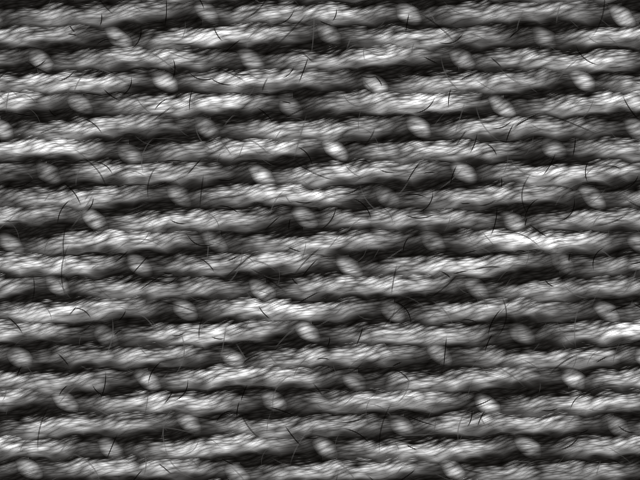
Give the GLSL for this texture, as a Shadertoy shader.

```glsl
vec2 hash2(vec2 p) {
    vec3 q = fract(p.xyx * vec3(0.1031, 0.1030, 0.0973));
    q += dot(q, q.yzx + 33.33);
    return fract((q.xx + q.yz) * q.zy);
}

// Cellular noise: distance to the nearest scattered point
float cells(vec2 p) {
    vec2 base = floor(p);
    float nearest = 2.0;
    for (int j = -1; j <= 1; j++)
        for (int i = -1; i <= 1; i++) {
            vec2 cell = base + vec2(i, j);
            vec2 toPoint = cell + hash2(cell) - p;
            nearest = min(nearest, dot(toPoint, toPoint));
        }
    return sqrt(nearest);
}

// Brightness of one row of yarn: long floats parted by small tilted knots
float yarn(vec2 q, float row, float fuzz) {
    float x = q.x / 9.2 - 0.139 - 0.391 * row;
    float s = fract(x);
    vec2 vary = hash2(vec2(floor(x), row) + 40.0);
    float knotId = round(x);
    float wave = 0.09 * sin(q.x * 0.45 + row * 2.4) + 0.05 * sin(q.x * 1.1 - row * 4.1);
    float y = q.y - row - 0.5 - wave;

    // Float, thinning and darkening towards its ends
    float inside = smoothstep(0.04, 0.22, s) * (1.0 - smoothstep(0.72, 0.97, s));
    float glow = smoothstep(0.05, 0.4, s) * (1.0 - smoothstep(0.5 + 0.2 * vary.y, 0.95, s));
    float d = (y - 0.25 * (s - 0.5) - 0.12 * (vary.x - 0.5)) / mix(0.40, 0.53, inside) + fuzz;
    float strand = pow(max(0.0, 1.0 - d * d), 1.2) * (1.0 + 0.25 * d);
    strand *= 0.26 + 0.30 * inside + (0.32 + 0.25 * vary.x) * glow;

    // Knot
    vec2 e = vec2((x - knotId) * 9.2, y);
    e.x += 0.5 * (hash2(vec2(knotId, row) + 71.0).x - 0.5);
    e.y += 0.35 * e.x;
    e /= vec2(0.68, 0.47);
    float knot = max(0.0, 1.0 - dot(e, e) + 0.6 * fuzz);
    return max(strand, knot * (0.65 + 0.45 * hash2(vec2(knotId, row) + 19.0).y));
}

// Stray curved hairs: x holds pale ones, y holds dark ones
vec2 hairs(vec2 p, float width) {
    vec2 base = floor(p), cover = vec2(0.0);
    for (int j = -1; j <= 1; j++)
        for (int i = -1; i <= 1; i++) {
            vec2 cell = base + vec2(i, j);
            vec2 shape = hash2(cell + 13.7), kind = hash2(cell + 57.1);
            vec2 v = p - cell - hash2(cell);
            float turn = 2.6 * (shape.x - 0.4);
            v = mat2(cos(turn), -sin(turn), sin(turn), cos(turn)) * v;
            v.y += 1.6 * (shape.y - 0.5) * v.x * v.x;
            float reach = 0.2 + 0.5 * kind.y;
            float line = 1.0 - smoothstep(0.2 * width, width, abs(v.y));
            line *= 1.0 - smoothstep(0.4 * reach, reach, abs(v.x));
            cover = max(cover, line * vec2(step(kind.x, 0.55), step(0.65, kind.x)));
        }
    return cover;
}

void mainImage(out vec4 fragColor, in vec2 fragCoord) {
    // One unit is the height of a row
    vec2 q = fragCoord / iResolution.y * 21.0 + vec2(0.0, 0.1);
    float pixel = 21.0 / iResolution.y;

    // Twisted fibres, rising to the right
    vec2 along = vec2(q.x + 0.25 * q.y, q.y - 0.25 * q.x + 0.06 * sin(q.x * 2.3 + q.y * 1.7));
    float coarse = 1.0 - cells(along * vec2(0.8, 3.2));
    float fine = 1.0 - cells(along * vec2(1.9, 8.5) + 31.0);
    float fibre = 0.5 * coarse + 0.5 * fine;
    float fuzz = 0.6 * (cells(q * vec2(0.9, 2.4) + 9.0) - 0.45) + 0.3 * (0.55 - fine);

    float tone = 0.0;
    for (int j = -1; j <= 1; j++)
        tone = max(tone, yarn(q, floor(q.y) + float(j), fuzz));

    // Uneven wear over the cloth
    float wear = 1.0 + 0.1 * sin(q.x * 0.7 + 2.0 * sin(q.y * 0.4)) + 0.08 * sin(q.y * 0.9 - q.x * 0.35);
    float light = 0.03 + tone * wear * (0.95 * fibre + 0.12) + 0.11 * fine * (1.0 - tone);

    vec2 large = hairs(q / 1.9, max(0.03, 0.6 * pixel));
    vec2 small = hairs(q / 1.1 + 23.0, max(0.045, 0.9 * pixel));
    light = mix(light, 0.36, 0.45 * large.x);
    light = mix(light, 0.30, 0.35 * small.x);
    light *= 1.0 - 0.5 * max(0.7 * large.y, small.y);

    vec3 warmth = vec3(0.006, 0.0, -0.006) * (1.0 - light);
    fragColor = vec4(clamp(vec3(light) + warmth, 0.0, 1.0), 1.0);
}
```
